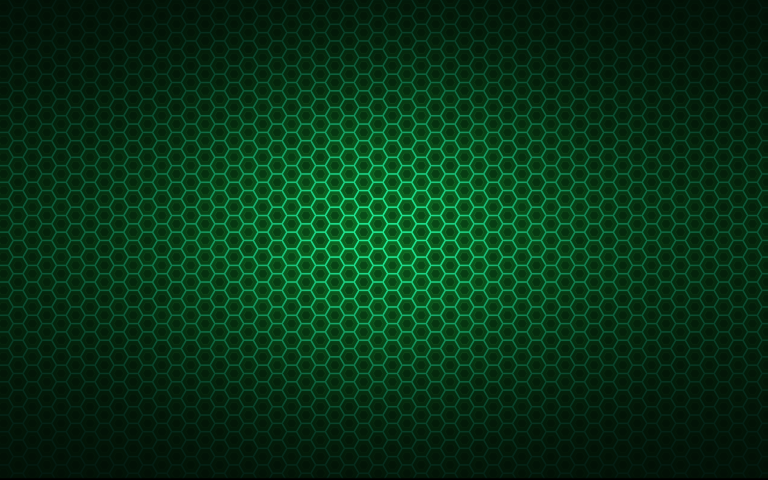
This background is drawn by a Shadertoy shader. Its source:

```glsl
// Glowing green honeycomb mesh, lit from the middle and fading to dark edges.
#define SIDE 0.02                      // hexagon side, in canvas heights
#define ANCHOR vec2(0.5777, 0.551)     // centre of one cell
#define LINE_HALF 0.0016               // half width of the mesh lines
#define GLOW_CENTRE vec2(0.79, 0.52)
#define GLOW_RADIUS 0.34
#define BAND_HEIGHT 0.32               // vertical reach of the wide light
#define LINE_COLOUR vec3(0.13, 0.96, 0.62)
#define FILL_COLOUR vec3(0.035, 0.34, 0.105)
#define SHADOW_COLOUR vec3(0.005, 0.035, 0.014)

const float ROOT3 = 1.7320508;

float hash(vec2 p) {
    return fract(sin(dot(p, vec2(127.1, 311.7))) * 43758.5);
}

// Distance measure of a flat-topped hexagon: equals the apothem on its rim.
float hexRadius(vec2 p) {
    p = abs(p);
    return max(p.y, dot(p, vec2(0.5 * ROOT3, 0.5)));
}

// Offset from the nearest cell centre in two interleaved rectangular grids.
vec2 cellOffset(vec2 p) {
    vec2 period = SIDE * vec2(3.0, ROOT3);
    vec2 a = mod(p + 0.5 * period, period) - 0.5 * period;
    vec2 b = mod(p, period) - 0.5 * period;
    return dot(a, a) < dot(b, b) ? a : b;
}

float stroke(float d, float halfWidth, float px) {
    return 1.0 - smoothstep(halfWidth - 0.6 * px, halfWidth + 0.6 * px, abs(d));
}

// Round central glow over a broad horizontal band of light.
float lighting(vec2 p) {
    vec2 q = p - GLOW_CENTRE;
    float band = exp(-pow(abs(q.y) / BAND_HEIGHT, 2.0));
    float sides = 1.0 - 0.3 * smoothstep(0.3, 0.85, abs(q.x));
    float glow = exp(-dot(q, q) / (GLOW_RADIUS * GLOW_RADIUS));
    return 0.08 + 0.4 * band * sides + 0.52 * glow;
}

void mainImage(out vec4 fragColor, in vec2 fragCoord) {
    float px = 1.0 / iResolution.y;
    vec2 p = fragCoord * px;
    p.x += 0.5 * (1.6 - iResolution.x * px);

    // Cell geometry
    vec2 local = cellOffset(p - ANCHOR);
    vec2 cell = floor((p - local) / SIDE * 2.0 + 0.5);
    float apothem = 0.5 * ROOT3 * SIDE;
    float radius = hexRadius(local);
    float rim = apothem - radius;
    float light = lighting(p);

    // Cell fill with a darker core and a faint inner hexagon
    float core = 1.0 - smoothstep(0.3, 0.65, radius / apothem);
    float inner = stroke(radius - 0.52 * apothem, 0.0006, px);
    vec3 fill = FILL_COLOUR * light * (0.94 + 0.12 * hash(cell));
    fill *= 1.0 - 0.25 * core;
    fill += vec3(0.06, 0.1, 0.05) * inner * light;
    vec3 colour = SHADOW_COLOUR + fill;

    // Mesh lines with a soft halo
    float halo = exp(-rim / 0.0025);
    colour += LINE_COLOUR * halo * light * light * 0.16;
    colour = mix(colour, LINE_COLOUR * light, 0.9 * stroke(rim, LINE_HALF, px));

    // Dark strip along the lower edge
    colour *= smoothstep(0.004 - px, 0.004 + px, p.y);
    fragColor = vec4(colour, 1.0);
}
```
